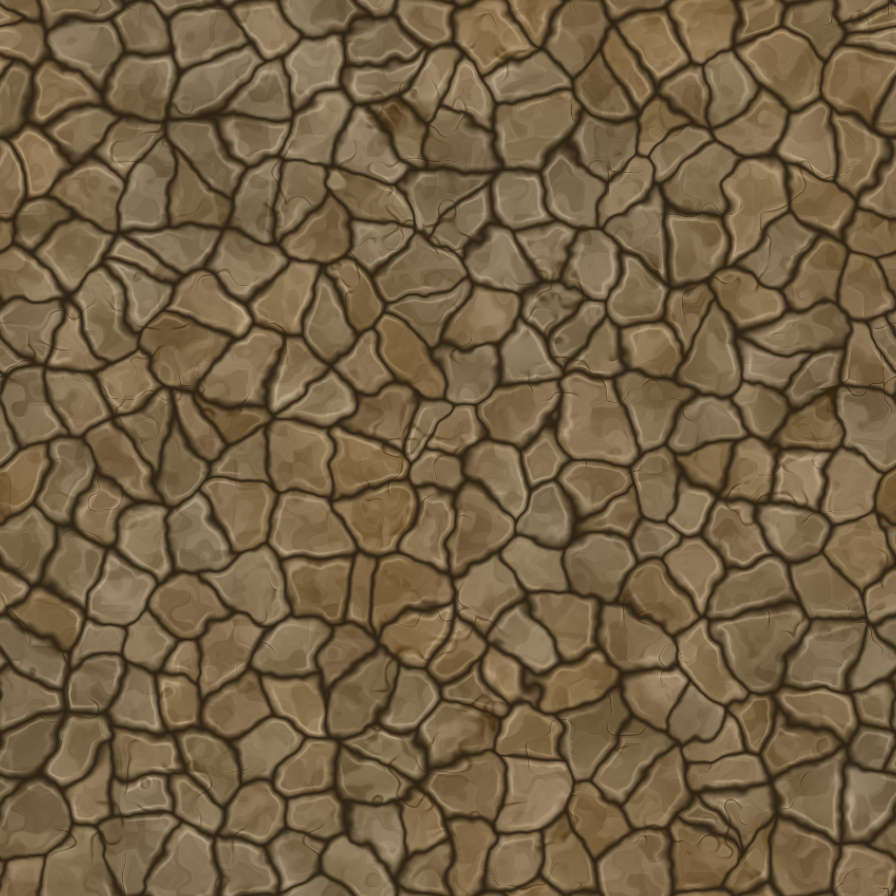
Reproduce this texture procedurally as a three.js fragment shader.

```glsl
// Dry cracked earth: rounded, irregular mud plates parted by dark soft cracks.
// A wrapping Voronoi diagram with a warped domain gives the plates; noise adds
// painted blotches, pale worn rims and short hairline cracks inside the plates.

varying vec2 vUv;

const float GRID = 16.0;           // plates across the canvas
const float JITTER = 0.92;         // irregularity of the plates
const float CORNER_ROUND = 0.07;   // softness of plate corners
const float BEND = 0.50;           // broad bending of cracks
const float WOBBLE = 0.15;         // medium raggedness of cracks
const float FRAY = 0.045;          // fine raggedness of cracks
const float CRACK_WIDTH = 0.105;   // crack half width, in plate units
const float RIM_OFFSET = 0.135;    // distance of the pale rim from the crack
const float RIM_WIDTH = 0.030;
const float RIM_LIGHT = 0.12;
const float PLATE_CONTRAST = 0.075;
const float BLOTCH_CONTRAST = 0.055;
const float CLOUD_CONTRAST = 0.09;
const float GRAIN_CONTRAST = 0.03;
const float HAIRLINE_DEPTH = 0.13;
const vec3 STONE = vec3(0.505, 0.425, 0.303);
const vec3 CRACK = vec3(0.185, 0.140, 0.080);
const vec3 WARM_SHIFT = vec3(0.022, -0.004, -0.028);

vec2 hash2(vec2 p) {
  vec2 q = vec2(dot(p, vec2(127.1, 311.7)), dot(p, vec2(269.5, 183.3)));
  return fract(sin(q) * 43758.5453);
}

// Value noise that wraps after a whole number of periods
float noise(vec2 uv, float period, float seed) {
  vec2 p = uv * period;
  vec2 i = floor(p);
  vec2 f = p - i;
  f = f * f * f * (f * (f * 6.0 - 15.0) + 10.0);
  vec2 lo = mod(i, period);
  vec2 hi = mod(i + 1.0, period);
  float a = hash2(lo + seed).x;
  float b = hash2(vec2(hi.x, lo.y) + seed).x;
  float c = hash2(vec2(lo.x, hi.y) + seed).x;
  float d = hash2(hi + seed).x;
  return mix(mix(a, b, f.x), mix(c, d, f.x), f.y);
}

vec2 noise2(vec2 uv, float period, float seed) {
  return vec2(noise(uv, period, seed), noise(uv, period, seed + 31.7)) - 0.5;
}

float smoothMin(float a, float b, float k) {
  float h = max(k - abs(a - b), 0.0) / k;
  return min(a, b) - h * h * k * 0.25;
}

vec2 plateCentre(vec2 cell) {
  return cell + 0.5 + JITTER * (hash2(mod(cell, GRID)) - 0.5);
}

// Returns the distance to the plate border (x) and the wrapped plate id (yz)
vec3 plates(vec2 p) {
  vec2 base = floor(p);
  vec2 home = base;
  vec2 toHome = vec2(0.0);
  float nearest = 8.0;
  for (int y = -1; y <= 1; y++) {
    for (int x = -1; x <= 1; x++) {
      vec2 cell = base + vec2(float(x), float(y));
      vec2 r = plateCentre(cell) - p;
      float d = dot(r, r);
      if (d < nearest) { nearest = d; home = cell; toHome = r; }
    }
  }
  float border = 8.0;
  for (int y = -2; y <= 2; y++) {
    for (int x = -2; x <= 2; x++) {
      vec2 r = plateCentre(home + vec2(float(x), float(y))) - p;
      vec2 across = r - toHome;
      if (dot(across, across) > 0.0001) {
        float d = dot(0.5 * (r + toHome), normalize(across));
        border = smoothMin(border, d, CORNER_ROUND);
      }
    }
  }
  return vec3(border, mod(home, GRID));
}

void main() {
  // Plates with ragged borders
  vec2 warp = BEND * noise2(vUv, GRID, 3.0)
            + WOBBLE * noise2(vUv, GRID * 3.0, 7.0)
            + FRAY * noise2(vUv, GRID * 7.0, 11.0);
  vec3 plate = plates(vUv * GRID + warp);
  float border = plate.x;
  vec2 plateRandom = hash2(plate.yz + 57.0);
  float plateSeed = floor(plateRandom.x * 90.0);

  // Painted blotches with fairly crisp outlines, different on each plate
  vec2 brushUv = vUv + 0.6 / GRID * noise2(vUv, GRID * 3.0, 19.0);
  float blotch = smoothstep(0.42, 0.56, noise(brushUv, GRID * 2.0, plateSeed))
               + 0.6 * smoothstep(0.45, 0.53, noise(brushUv, GRID * 3.0, plateSeed + 5.0)) - 0.8;
  float cloud = noise(vUv, GRID, 23.0) - 0.5;
  float grain = noise(brushUv, GRID * 9.0, 29.0) - 0.5;
  float tone = PLATE_CONTRAST * (plateRandom.y - 0.5) + BLOTCH_CONTRAST * blotch
             + CLOUD_CONTRAST * cloud + GRAIN_CONTRAST * grain;

  // Pale worn rim, broken along its length
  float rimPlace = (border - RIM_OFFSET) / RIM_WIDTH;
  tone += RIM_LIGHT * exp(-rimPlace * rimPlace) * smoothstep(0.2, 0.8, noise(vUv, GRID * 2.0, 41.0));

  // Hairline cracks running in from the border, each with a lit lip
  float vein = noise(brushUv, GRID * 1.5, 47.0) - 0.5;
  float veinMask = smoothstep(0.5, 0.7, noise(vUv, GRID, 53.0)) * (1.0 - smoothstep(0.15, 0.38, border));
  float lip = smoothstep(0.03, 0.07, vein) * (1.0 - smoothstep(0.07, 0.14, vein));
  tone += veinMask * (0.05 * lip - HAIRLINE_DEPTH * (1.0 - smoothstep(0.0, 0.05, abs(vein))));

  // Warm and grey regions, then the dark cracks on top
  float warmth = noise(vUv, 5.0, 61.0) + 0.7 * plateRandom.x - 0.85;
  vec3 colour = STONE + tone + WARM_SHIFT * warmth;
  float width = CRACK_WIDTH * mix(0.7, 1.3, noise(vUv, GRID * 1.5, 67.0));
  colour = mix(CRACK, colour, smoothstep(-0.01, width, border));
  gl_FragColor = vec4(colour, 1.0);
}
```
